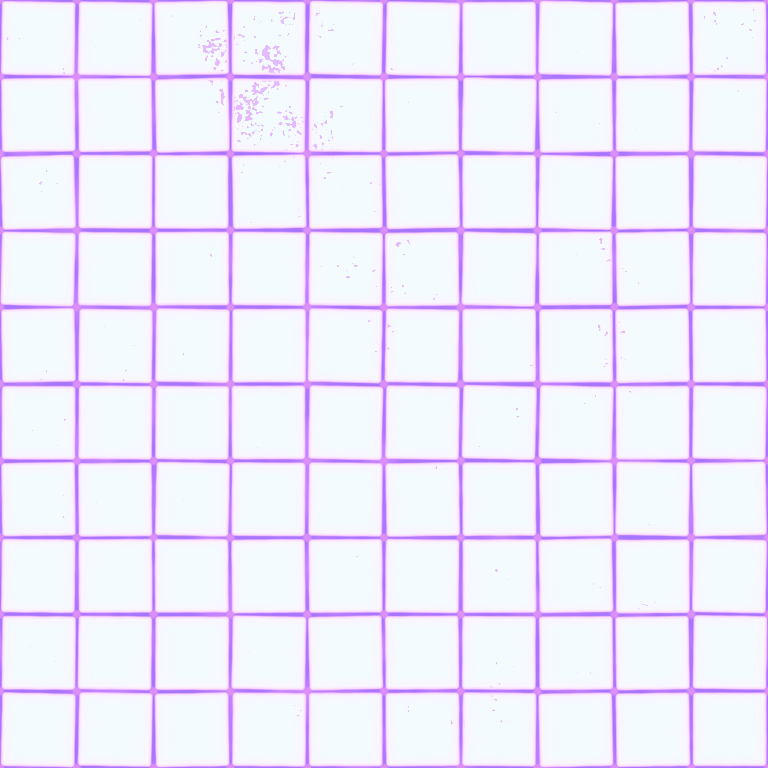
Give the GLSL for this pattern, as a Shadertoy shader.

```glsl
#define TILES 10.0
#define HALF_GAP 0.0225
#define CORNER_RADIUS 0.045
#define TILT 0.05
#define SHIFT 0.011
#define STAIN_CENTER vec2(0.35, 0.86)
#define STAIN_SPREAD 0.016
#define SPECK_LEVEL 0.98
#define TILE_COLOR vec3(0.955, 0.985, 1.0)
#define HALO_COLOR vec3(0.99, 0.89, 1.0)
#define GROUT_COLOR vec3(0.66, 0.46, 1.0)
#define KNOT_COLOR vec3(0.86, 0.56, 0.97)

vec3 hash3(vec2 p) {
    vec3 q = fract(p.xyx * vec3(0.1031, 0.1030, 0.0973));
    q += dot(q, q.yxz + 33.33);
    return fract((q.xxy + q.yzz) * q.zyx);
}

// Gradient noise that wraps after a whole number of cells
float cornerSlope(vec2 cell, vec2 offset, float period) {
    float angle = 6.28318 * hash3(mod(cell, period) + period).x;
    return dot(vec2(cos(angle), sin(angle)), offset);
}

float wrapNoise(vec2 uv, float period) {
    vec2 cell = floor(uv * period);
    vec2 f = fract(uv * period);
    vec2 s = f * f * f * (f * (f * 6.0 - 15.0) + 10.0);
    vec2 e = vec2(1.0, 0.0);
    float low = mix(cornerSlope(cell, f, period),
                    cornerSlope(cell + e.xy, f - e.xy, period), s.x);
    float high = mix(cornerSlope(cell + e.yx, f - e.yx, period),
                     cornerSlope(cell + e.xx, f - e.xx, period), s.x);
    return mix(low, high, s.y);
}

float roundedBox(vec2 p, vec2 halfSize, float radius) {
    vec2 e = abs(p) - halfSize + radius;
    return length(max(e, 0.0)) + min(max(e.x, e.y), 0.0) - radius;
}

// Signed distance to the slightly crooked tile, positive in the grout
float tileDistance(vec2 uv) {
    vec2 grid = uv * TILES;
    vec3 rnd = hash3(floor(grid) + 17.0) - 0.5;
    vec2 p = fract(grid) - 0.5 + SHIFT * rnd.xy;
    p += TILT * rnd.z * vec2(-p.y, p.x);
    float wobble = 0.005 * wrapNoise(uv, 45.0);
    return roundedBox(p, vec2(0.5 - HALF_GAP), CORNER_RADIUS) + wobble;
}

// Fine specks gathered in patches, densest around the stain
float specks(vec2 uv) {
    vec2 away = fract(uv - STAIN_CENTER + 0.5) - 0.5;
    float stain = 0.62 * exp(-dot(away, away) / STAIN_SPREAD);
    float patches = 0.75 * wrapNoise(uv, 7.0) + 0.8 * wrapNoise(uv, 27.0);
    float grain = wrapNoise(uv, 140.0) + 0.6 * wrapNoise(uv, 270.0);
    return smoothstep(0.0, 0.14, grain + patches + stain - SPECK_LEVEL);
}

void mainImage(out vec4 fragColor, in vec2 fragCoord) {
    vec2 uv = fragCoord / iResolution.xy;
    float d = tileDistance(uv);

    // Glaze, a touch warmer towards the rim
    vec3 color = mix(TILE_COLOR, vec3(0.975, 0.965, 1.0), smoothstep(-0.2, -0.03, d));
    color = mix(color, vec3(0.88, 0.67, 1.0), 0.8 * specks(uv));

    // Halo and grout, pinker where the joints cross
    vec2 toCorner = 0.5 - abs(fract(uv * TILES) - 0.5);
    float knot = 1.0 - smoothstep(0.03, 0.075, length(toCorner));
    float tint = smoothstep(-0.1, 0.5, wrapNoise(uv, 16.0));
    vec3 grout = mix(GROUT_COLOR, vec3(0.76, 0.52, 1.0), tint);
    grout = mix(grout, KNOT_COLOR, knot);
    color = mix(color, HALO_COLOR, smoothstep(-0.045, -0.014, d));
    color = mix(color, vec3(0.96, 0.74, 1.0), smoothstep(-0.018, 0.0, d));
    color = mix(color, grout, smoothstep(-0.008, 0.013, d));

    fragColor = vec4(color, 1.0);
}
```
